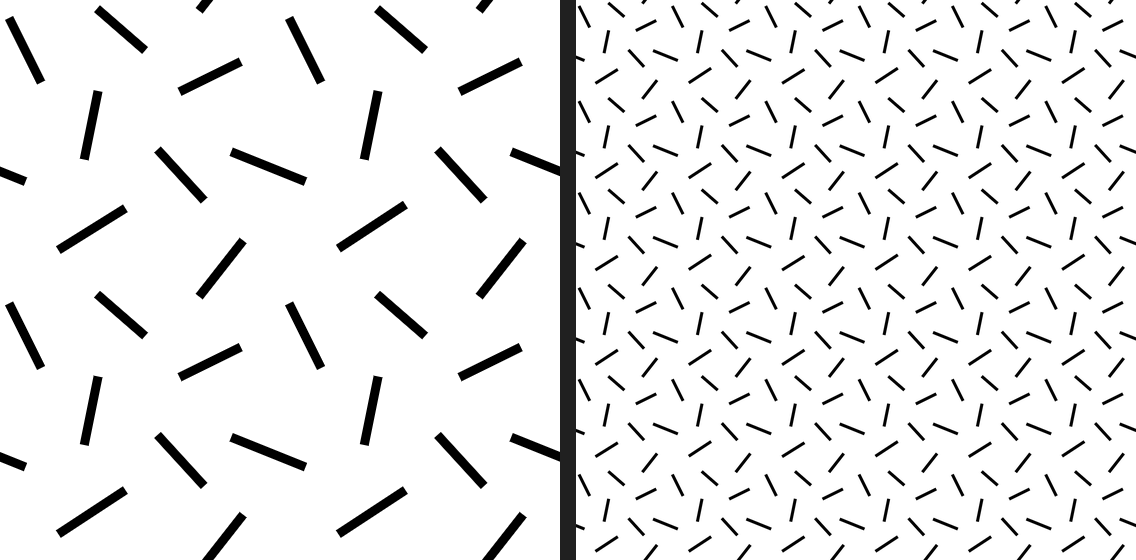
Left: one tile. Right: repeated 3 by 3.
Write a Shadertoy shader that draws this pattern.

```glsl
// Scattered black sticks with square ends on white, in two by two repeats.
// Each stick is an oriented box distance, looped over columns and rows;
// offsets wrap around the canvas, so all four edges join without a seam.

const float UNITS = 768.0;          // layout units across the canvas
const int COLUMNS = 2;
const int ROWS = 2;
const int STICK_COUNT = 8;
const float COLUMN_STEP = 384.0;
const float ROW_STEP = 391.5;
const float SHORT_ROW_STEP = 376.0; // row step of the stick that crosses the edge
const int EDGE_STICK = 6;
const int LOOSE_STICK = 7;          // sits lower and flatter in the first repeat
const vec4 LOOSE_SHIFT = vec4(0.0, 3.5, 0.0, 1.5);
const float HALF_WIDTH = 6.2;
const vec3 PAPER = vec3(1.0);
const vec3 INK = vec3(0.0);

// Centre (xy, y downwards) and half-length vector (zw) of each stick
const vec4 STICKS[STICK_COUNT] = vec4[STICK_COUNT](
    vec4( 34.4,  68.9,  22.0, 44.3),
    vec4(166.0,  40.6,  33.0, 28.7),
    vec4(288.2, 105.2,  42.0, -20.7),
    vec4(125.0, 171.8,  -9.5, 47.0),
    vec4(248.0, 240.0,  32.0, 35.0),
    vec4(368.0, 228.6,  51.0, 20.5),
    vec4(303.3, 368.3, -30.2, 38.5),
    vec4(126.0, 310.8,  46.0, -30.2));

// Shortest offset on the wrapped canvas
vec2 wrapOffset(vec2 offset) {
    return offset - UNITS * floor(offset / UNITS + 0.5);
}

// Signed distance to a box whose long axis follows halfVector
float stickDistance(vec2 offset, vec2 halfVector) {
    float halfLength = length(halfVector);
    vec2 axis = halfVector / halfLength;
    vec2 local = vec2(dot(offset, axis), dot(offset, vec2(-axis.y, axis.x)));
    vec2 q = abs(local) - vec2(halfLength, HALF_WIDTH);
    return length(max(q, 0.0)) + min(max(q.x, q.y), 0.0);
}

// Distance to the nearest stick in any repeat
float patternDistance(vec2 p) {
    float nearest = UNITS;
    for (int row = 0; row < ROWS; row++) {
        for (int column = 0; column < COLUMNS; column++) {
            for (int i = 0; i < STICK_COUNT; i++) {
                vec4 stick = STICKS[i];
                if (i == LOOSE_STICK && row + column == 0) stick += LOOSE_SHIFT;
                float rowStep = i == EDGE_STICK ? SHORT_ROW_STEP : ROW_STEP;
                vec2 shift = vec2(column, row) * vec2(COLUMN_STEP, rowStep);
                vec2 offset = wrapOffset(p - stick.xy - shift);
                nearest = min(nearest, stickDistance(offset, stick.zw));
            }
        }
    }
    return nearest;
}

void mainImage(out vec4 fragColor, in vec2 fragCoord) {
    vec2 uv = fragCoord / iResolution.xy;
    vec2 p = vec2(uv.x, 1.0 - uv.y) * UNITS;

    // Soften the edge over about one pixel
    float pixel = UNITS / min(iResolution.x, iResolution.y);
    float coverage = clamp(0.5 - patternDistance(p) / pixel, 0.0, 1.0);
    fragColor = vec4(mix(PAPER, INK, coverage), 1.0);
}
```
